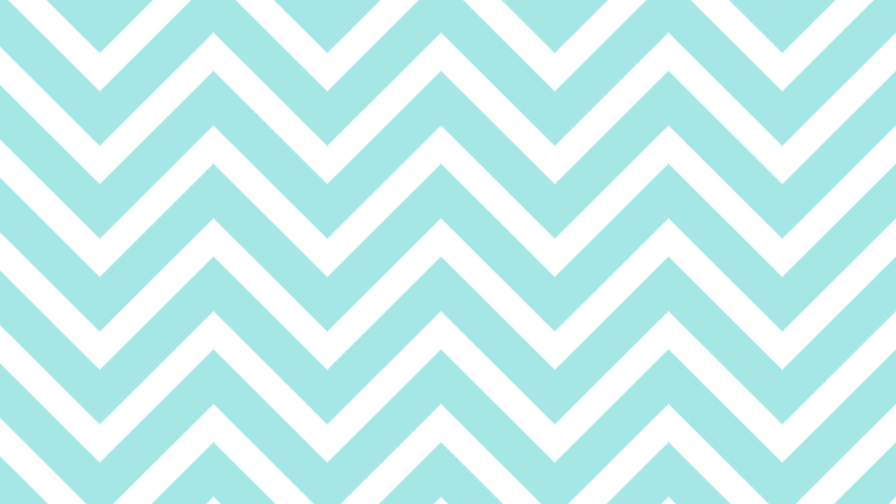
This pattern is drawn by a Shadertoy shader. Its source:

```glsl
// Aqua and white chevron stripes: a triangle wave shifts evenly spaced
// horizontal bands, and a signed distance to each band smooths its edges.
// A very faint mottling and a pale rim soften the flat print colours.

#define PERIOD_X   0.4514   // zigzag width, in canvas heights
#define PERIOD_Y   0.1842   // vertical spacing of the stripes
#define PEAK       vec2(0.875, 0.567)  // tip of one white stripe
#define SLOPE      0.996    // rise over run of the zigzag arms
#define WHITE_PART 0.413    // white share of the vertical spacing
#define EDGE_SOFT  0.0022   // half width of the edge blend
#define RIM_WIDTH  0.009    // reach of the tint beside an edge
#define MOTTLE     0.008    // strength of the print variation
#define AQUA       vec3(0.648, 0.904, 0.897)
#define WHITE      vec3(1.0)
#define RIM_TINT   vec3(0.016, 0.002, 0.007)

float hash(vec2 p) {
    vec3 q = fract(vec3(p.xyx) * 0.1031);
    q += dot(q, q.yzx + 33.33);
    return fract((q.x + q.y) * q.z);
}

float valueNoise(vec2 p) {
    vec2 cell = floor(p);
    vec2 f = fract(p);
    f = f * f * (3.0 - 2.0 * f);
    float low = mix(hash(cell), hash(cell + vec2(1.0, 0.0)), f.x);
    float high = mix(hash(cell + vec2(0.0, 1.0)), hash(cell + vec2(1.0)), f.x);
    return mix(low, high, f.y);
}

// Signed distance to the nearest white stripe, negative inside.
float chevronDistance(vec2 p) {
    p -= PEAK;
    float fromPeak = abs(fract(p.x / PERIOD_X + 0.5) - 0.5) * PERIOD_X;
    float phase = (p.y + SLOPE * fromPeak) / PERIOD_Y;
    float fromCentre = abs(fract(phase + 0.5 * WHITE_PART + 0.5) - 0.5);
    float vertical = (fromCentre - 0.5 * WHITE_PART) * PERIOD_Y;
    return vertical * inversesqrt(1.0 + SLOPE * SLOPE);
}

void mainImage(out vec4 fragColor, in vec2 fragCoord) {
    vec2 uv = fragCoord / iResolution.y;
    float dist = chevronDistance(uv);

    // Stripe coverage, never sharper than one output pixel
    float soft = max(EDGE_SOFT, 0.75 / iResolution.y);
    float coverage = 1.0 - smoothstep(-soft, soft, dist);

    // Mottled aqua, and a slight tint on the white next to each edge
    float grain = valueNoise(uv * 110.0) - 0.5;
    vec3 aqua = AQUA + MOTTLE * grain * vec3(1.0, -0.5, 0.8);
    float rim = 1.0 - smoothstep(0.0, RIM_WIDTH, -dist);
    vec3 white = WHITE - RIM_TINT * rim;

    fragColor = vec4(mix(aqua, white, coverage), 1.0);
}
```
